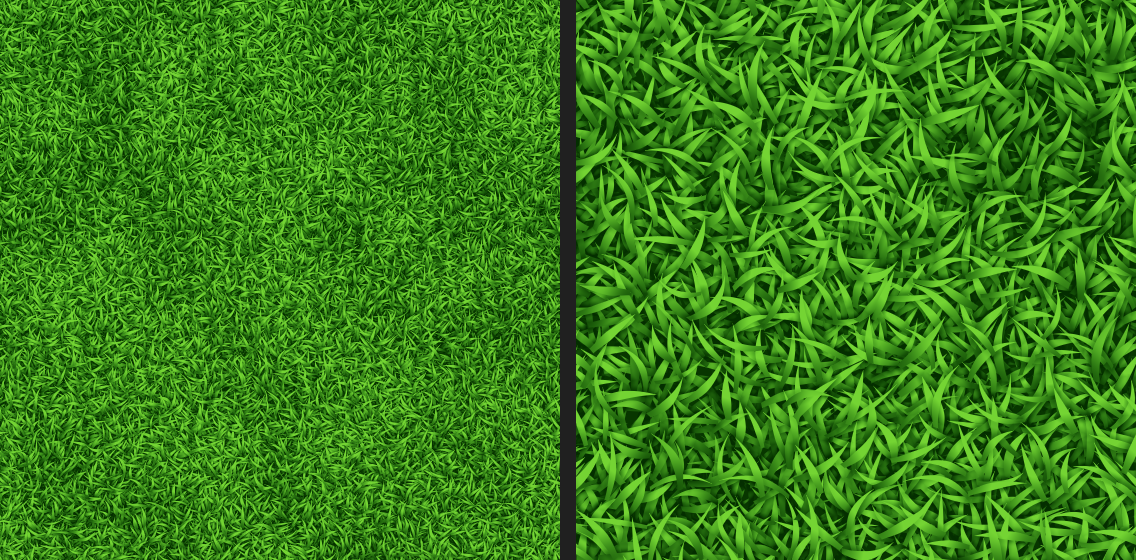
Left, the full canvas; right, a detail of the centre.
Reproduce this texture procedurally as a WebGL 2 fragment shader.

```glsl
#version 300 es
precision highp float;
// Seamless lawn of short, curved, overlapping grass blades.

uniform vec2 u_resolution;
out vec4 fragColor;

const float GRID = 27.0;          // cells per side, one blade per cell and layer
const int LAYERS = 38;            // stacked from the front to the back
const float JITTER = 0.6;         // spread of blade centres, in cells
const vec2 LENGTH = vec2(0.68, 1.16);
const vec2 HALF_WIDTH = vec2(0.055, 0.094);
const float MAX_LEAN = 1.5;       // largest tilt from upright, in radians
const float MAX_BEND = 0.18;      // sideways bow relative to blade length
const float HALO = 0.11;          // reach of the contact shadow, in cells
const float SHADOW = 0.2;
const float ROOT_TONE = 0.49;
const float TIP_GAIN = 0.66;
const float TONE_SPREAD = 0.34;
const float DEPTH_FADE = 0.4;
const float FOLD = 0.06;          // tone difference across the midrib
const float PATCHES = 10.0;       // broad light and dark patches per side
const float PATCH_GAIN = 0.26;

const vec3 DEEP = vec3(0.03, 0.21, 0.00);
const vec3 MIDDLE = vec3(0.14, 0.46, 0.06);
const vec3 BRIGHT = vec3(0.41, 0.78, 0.18);

vec4 hash4(vec3 seed) {
    float n = dot(seed, vec3(12.9898, 78.233, 37.719));
    return fract(sin(n + vec4(0.0, 1.7, 3.1, 4.3)) * 43758.5453);
}

// Smooth value noise that wraps over the canvas.
float patchNoise(vec2 uv) {
    vec2 p = uv * PATCHES;
    vec2 a = mod(floor(p), PATCHES);
    vec2 b = mod(a + 1.0, PATCHES);
    vec2 f = smoothstep(0.0, 1.0, fract(p));
    float low = mix(hash4(vec3(a, 71.0)).x, hash4(vec3(b.x, a.y, 71.0)).x, f.x);
    float high = mix(hash4(vec3(a.x, b.y, 71.0)).x, hash4(vec3(b, 71.0)).x, f.x);
    return mix(low, high, f.y);
}

// Quadratic ramp from shaded soil to sunlit leaf.
vec3 grassColor(float tone) {
    float k = clamp(tone, -0.06, 1.08);
    return mix(mix(DEEP, MIDDLE, k), mix(MIDDLE, BRIGHT, k), k);
}

// Returns distance to the blade, position from root to tip, and side of the midrib.
vec3 blade(vec2 p, float lean, float len, float halfWidth, float bend) {
    float c = cos(lean), s = sin(lean);
    vec2 q = vec2(c * p.x - s * p.y, s * p.x + c * p.y);
    float t = q.y / len + 0.5;
    float m = clamp(t, 0.0, 1.0) - 0.5;
    float x = q.x - bend * len * (4.0 * m * m - 0.5);
    float slope = 8.0 * bend * m;
    float taper = max(1.0 - t * t, 0.0) * mix(0.55, 1.0, smoothstep(0.0, 0.45, t));
    float across = (abs(x) - halfWidth * taper) * inversesqrt(1.0 + slope * slope);
    float along = (abs(t - 0.5) - 0.5) * len;
    return vec3(max(across, along), t, clamp(x / halfWidth, -1.0, 1.0));
}

void main() {
    vec2 uv = gl_FragCoord.xy / u_resolution;
    float pixel = GRID / min(u_resolution.x, u_resolution.y);
    float patchTone = PATCH_GAIN * (patchNoise(uv) - 0.5);
    vec3 color = vec3(0.0);
    float visible = 1.0;
    float shade = 0.0;

    for (int layer = 0; layer < LAYERS; layer++) {
        float depth = float(layer) / float(LAYERS);
        vec2 shift = hash4(vec3(float(layer), 5.0, 9.0)).xy;
        vec2 p = uv * GRID + shift;
        vec2 corner = floor(p - 0.5);

        // The four nearest cell centres cover every blade that can reach here.
        for (int k = 0; k < 4; k++) {
            vec2 cell = corner + vec2(k & 1, k >> 1);
            vec3 seed = vec3(mod(cell, GRID), float(layer));
            vec4 place = hash4(seed);
            vec4 form = hash4(seed + 41.3);

            vec2 center = cell + 0.5 + JITTER * (place.xy - 0.5);
            float lean = MAX_LEAN * (2.0 * place.z - 1.0);
            float len = mix(LENGTH.x, LENGTH.y, place.w);
            float halfWidth = mix(HALF_WIDTH.x, HALF_WIDTH.y, form.x);
            float bend = MAX_BEND * (2.0 * form.y - 1.0);
            vec3 b = blade(p - center, lean, len, halfWidth, bend);

            // Leaf shading: dark root, bright tip, soft fold, fading with depth.
            float cover = clamp(0.5 - b.x / pixel, 0.0, 1.0);
            float tone = ROOT_TONE + patchTone + TIP_GAIN * smoothstep(0.0, 0.62, b.y);
            tone += TONE_SPREAD * (form.z - 0.5) - DEPTH_FADE * depth;
            tone += FOLD * b.z - shade;
            color += visible * cover * grassColor(tone);
            visible *= 1.0 - cover;

            // Contact shadow on everything behind this blade.
            shade += SHADOW * (1.0 - smoothstep(0.0, HALO, b.x));
        }
        if (visible < 0.01) break;
    }

    color += visible * grassColor(0.0);
    fragColor = vec4(color, 1.0);
}
```
